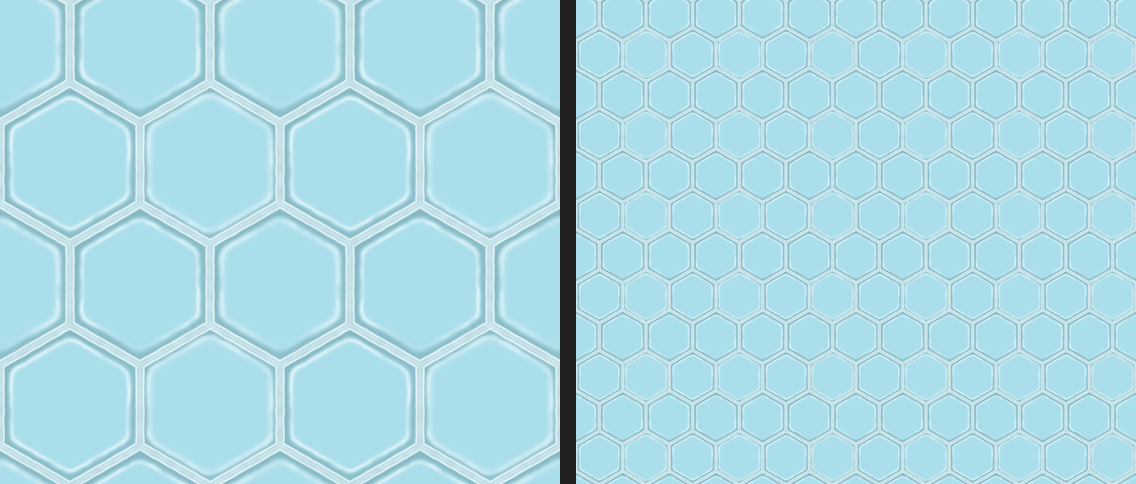
Left, the tile; right, the same tile 3 across and 3 down.
This pattern is drawn by a WebGL 1 fragment shader. Its source:

```glsl
precision highp float;

uniform vec2 u_resolution;

#define COLUMNS 4.0
#define ROWS 4.0
#define GROUT_HALF 0.026
#define LINE_HALF 0.0065
#define BEVEL 0.083
#define WOBBLE 0.012
#define FACE_COLOR vec3(0.67, 0.87, 0.92)
#define SHADOW_COLOR vec3(0.53, 0.725, 0.765)
#define GROUT_COLOR vec3(0.75, 0.865, 0.895)
#define LINE_COLOR vec3(0.90, 0.96, 0.97)
#define GLINT_COLOR vec3(0.88, 0.96, 0.975)

const float ROW_STEP = 0.8660254;

vec2 gradient(vec2 cell, float period) {
  cell = mod(cell, period);
  float angle = 6.2831853 * fract(sin(dot(cell, vec2(12.99, 78.23))) * 4375.85);
  return vec2(cos(angle), sin(angle));
}

// Gradient noise that wraps after "period" cells, about -0.7 to 0.7
float wrappedNoise(vec2 p, float period) {
  vec2 i = floor(p);
  vec2 f = p - i;
  vec2 u = f * f * f * (f * (f * 6.0 - 15.0) + 10.0);
  float a = dot(gradient(i, period), f);
  float b = dot(gradient(i + vec2(1.0, 0.0), period), f - vec2(1.0, 0.0));
  float c = dot(gradient(i + vec2(0.0, 1.0), period), f - vec2(0.0, 1.0));
  float d = dot(gradient(i + 1.0, period), f - 1.0);
  return mix(mix(a, b, u.x), mix(c, d, u.x), u.y);
}

// Centre of the nearest cell in a honeycomb of unit pitch
vec2 nearestCenter(vec2 p) {
  vec2 lattice = vec2(1.0, 2.0 * ROW_STEP);
  vec2 a = floor(p / lattice + 0.5) * lattice;
  vec2 b = (floor(p / lattice) + 0.5) * lattice;
  return distance(p, a) < distance(p, b) ? a : b;
}

// Projections on the three hexagon side normals
vec3 hexAxes(vec2 p) {
  vec2 slant = vec2(0.5 * p.x, ROW_STEP * p.y);
  return abs(vec3(p.x, slant.x + slant.y, slant.x - slant.y));
}

float band(float x, float halfWidth, float pixel) {
  return clamp((halfWidth - abs(x)) / pixel + 0.5, 0.0, 1.0);
}

float bell(float x, float width) {
  return exp(-x * x / (width * width));
}

void main() {
  vec2 uv = gl_FragCoord.xy / u_resolution;
  float pixel = COLUMNS / u_resolution.x;
  vec2 p = uv * vec2(COLUMNS, ROWS * ROW_STEP) - vec2(0.5, 0.65 * ROW_STEP);
  vec2 center = nearestCenter(p);
  vec2 local = p - center;

  // Four kinds of tile, alternating by row and by column
  float kind = floor(mod(center.x, 2.0) * 2.0 + 0.5);
  float oddRow = mod(kind, 2.0);
  float soft = step(1.5, kind);

  // Wear repeats with every block of two by two tiles
  vec2 block = uv * vec2(COLUMNS, ROWS) * 0.5;
  float coarse = wrappedNoise(block * 9.0, 9.0);
  float fine = wrappedNoise(block * 24.0 + 0.37, 24.0);

  // Distances from the side: sharp for grout, rounded for the glaze
  vec3 axes = hexAxes(local);
  float side = 0.5 - max(axes.x, max(axes.y, axes.z));
  vec3 powers = pow(axes + 0.0001, vec3(20.0));
  float rounded = 0.5 - pow(powers.x + powers.y + powers.z, 0.05);
  float glaze = rounded + WOBBLE * (0.7 * coarse + 0.5 * fine) * (1.0 - 0.4 * soft);

  // Recessed shadow, deeper on the upper left
  float inset = BEVEL + 0.004 * oddRow - 0.018 * soft * (1.0 - oddRow);
  float facing = dot(local, vec2(-0.7, 0.7));
  float shadow = 1.0 - smoothstep(inset * 0.5, inset * 1.05, glaze);
  vec3 color = mix(FACE_COLOR, SHADOW_COLOR, shadow * (0.9 + 0.2 * facing));

  // Patchy glint along the bevel, dying out at the foot of odd rows
  float patches = smoothstep(-0.45, 0.3, coarse + 0.5 * fine);
  float foot = mix(1.0, smoothstep(-0.5, -0.25, local.y), oddRow);
  float strength = (0.9 - 0.2 * soft) * mix(0.45, 1.0, patches) * foot;
  float glint = bell(glaze - inset, mix(0.015, 0.022, soft));
  color = mix(color, GLINT_COLOR, glint * strength);

  // Grout with a bright line on each border
  float border = side - GROUT_HALF + 0.004 * fine;
  vec3 grout = GROUT_COLOR + 0.04 * fine + 0.03 * bell(side, 0.008);
  color = mix(color, grout, clamp(0.5 - border / pixel, 0.0, 1.0));
  color = mix(color, LINE_COLOR, band(border, LINE_HALF, pixel) * (0.92 + 0.15 * coarse));

  gl_FragColor = vec4(color, 1.0);
}
```
